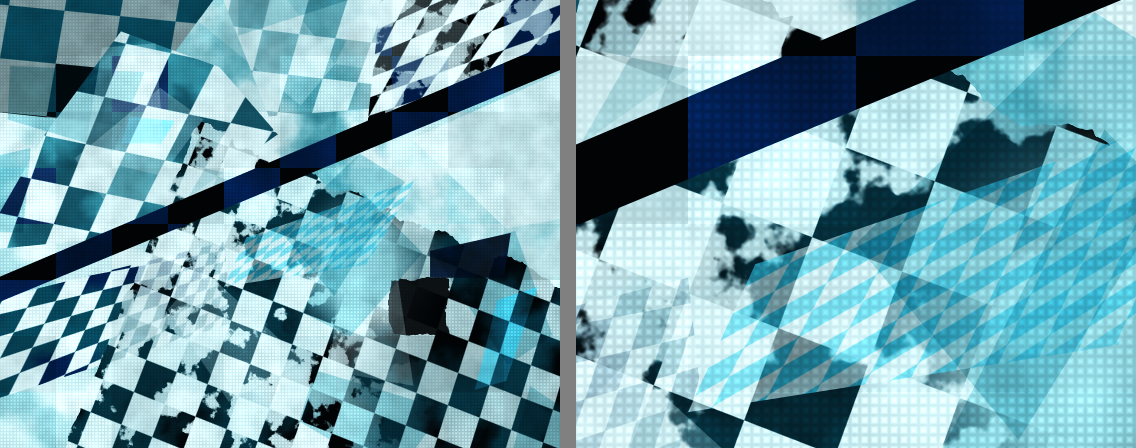
Left, the full canvas; right, a detail of the centre.
This background is drawn by a Shadertoy shader. Its source:

```glsl
// Collage of tilted checkerboards in teal, navy and black on a square grid.
// Convex quads clip each board; translucent shards, noise wear and a woven grain
// are laid over them, and one dark diagonal bar crosses the whole.
#define PALE vec3(.83, .96, .98)
#define ICE vec3(.51, .77, .81)
#define MID vec3(.2, .55, .62)
#define DEEP vec3(.04, .3, .37)
#define NAVY vec3(.01, .14, .32)
#define INK vec3(.005, .02, .03)
#define CYAN vec3(.25, .8, .92)
#define GREY vec3(.58, .7, .72)
#define GRID 8.
#define WEAVE_PITCH .0073
#define WEAVE_DEPTH .17
#define SHARDS 16

float hash(vec2 p) {
  vec3 q = fract(p.xyx * .1031);
  q += dot(q, q.yzx + 33.33);
  return fract((q.x + q.y) * q.z);
}

float noise(vec2 p) {
  vec2 i = floor(p), f = fract(p);
  f *= f * (3. - 2. * f);
  return mix(mix(hash(i), hash(i + vec2(1, 0)), f.x),
             mix(hash(i + vec2(0, 1)), hash(i + 1.), f.x), f.y);
}

float fbm(vec2 p) {
  float sum = 0., amp = .516;
  for (int i = 0; i < 5; i++, amp *= .5) {
    sum += amp * noise(p);
    p = mat2(1.6, 1.2, -1.2, 1.6) * p + 17.3;
  }
  return sum;
}

// Antialiased checkerboard of unit cells
float checker(vec2 q) {
  vec2 tri = 2. * abs(fract(.5 * q + .25) - .5) - .5;
  vec2 s = clamp(tri / max(fwidth(q), 1e-4), -.5, .5);
  return .5 + 2. * s.x * s.y;
}

// Board spanned by two cell edges; cells grow along a vector
float board(vec2 p, vec2 origin, vec4 edges, vec2 grow) {
  p -= origin;
  return checker(inverse(mat2(edges.xy, edges.zw)) * p / max(1. + dot(grow, p), .15));
}

float side(vec2 p, vec2 a, vec2 b) {
  vec2 e = normalize(b - a);
  return dot(vec2(-e.y, e.x), p - a);
}

// Coverage of a convex quad with counterclockwise corners
float quad(vec2 p, vec4 a, vec4 b) {
  float d = min(min(side(p, a.xy, a.zw), side(p, a.zw, b.xy)),
                min(side(p, b.xy, b.zw), side(p, b.zw, a.xy)));
  return clamp(d * iResolution.y + .5, 0., 1.);
}

void mainImage(out vec4 fragColor, in vec2 fragCoord) {
  vec2 p = fragCoord / iResolution.y;
  float pick = hash(floor(p * GRID) + 4.), squares = checker(p * GRID);
  float cloud = fbm(p * 7.), grit = fbm(p * 24. + 9.);
  float murk = smoothstep(.4, .65, cloud);
  float wear = smoothstep(.5, .55, .6 * grit + .4 * fbm(p * 9. + 40.));
  vec2 torn = p + .035 * (grit - .5);
  float m, c;

  // Pale ground, clouded teal in the upper middle
  vec3 col = mix(PALE, ICE, .6 * murk + .25 * squares);
  float haze = smoothstep(.42, .1, length(p - vec2(.7, .74)));
  col = mix(col, mix(MID, ICE, grit), haze * murk);

  // Large squares at top left
  m = quad(p, vec4(-.1, .76, .27, .72), vec4(.55, 1.1, -.1, 1.1));
  c = board(p, vec2(0, .87), vec4(.124, -.012, .02, .118), vec2(0));
  col = mix(col, mix(GREY * .85, mix(DEEP, INK, step(.45, pick) * .85), c), m);

  // Grey and teal board at top centre
  m = quad(p, vec4(.6, .74, .86, .76), vec4(.92, 1.1, .46, 1.1));
  c = board(p, vec2(.62, .75), vec4(.075, -.008, .022, .08), vec2(0, .5));
  col = mix(col, mix(PALE, mix(GREY, MID, cloud), c), m * .75);

  // Leaning teal board at left
  m = max(quad(p, vec4(.28, .46, .62, .7), vec4(.49, .85, .27, .93)),
          quad(p, vec4(-.05, .44, .36, .48), vec4(.27, .93, .1, .7)));
  c = board(p, vec2(.12, .5), vec4(.08, -.016, .032, .08), vec2(.1, .6));
  col = mix(col, mix(PALE, mix(mix(DEEP, MID, murk), NAVY, step(.8, pick)), c), m * .92);

  // Receding navy board at upper right
  m = quad(p, vec4(.82, .72, 1.3, .93), vec4(1.3, 1.1, .86, 1.1));
  c = board(p, vec2(.88, .76), vec4(.058, .019, .03, .05), vec2(.3, 1));
  col = mix(col, mix(PALE, mix(NAVY, INK, step(.4, pick)), c * (1. - .6 * wear)), m);

  // Lower-left board, shrinking to the right
  m = quad(p, vec4(-.1, .08, .52, .28), vec4(.5, .46, -.1, .31));
  c = board(p, vec2(0, .2), vec4(.078, .026, .032, .06), vec2(-1, 0));
  col = mix(col, mix(PALE, mix(NAVY, DEEP, murk), c), m);

  // Main rotated board with torn edges and worn ink
  m = quad(torn, vec4(.1, -.1, 1.35, -.1), vec4(1.35, .32, .44, .72));
  c = board(p, vec2(.551, .582), vec4(.066, -.025, .025, .066), vec2(0, -.1));
  c *= smoothstep(.05, .2, length(p - vec2(.82, .4)));
  c *= 1. - .85 * wear * smoothstep(1., .65, p.x);
  vec3 gap = mix(col, mix(PALE, GREY, smoothstep(.75, .95, p.x)), .75);
  col = mix(col, mix(gap, mix(INK, DEEP, .7 * murk), c), m);

  // Fine cyan slivers at the centre
  m = quad(p, vec4(.5, .36, .82, .41), vec4(.93, .6, .55, .47));
  c = board(p, vec2(.5, .4), vec4(.055, .03, .012, .022), vec2(-.6, 0));
  col = mix(col, mix(PALE, CYAN, c), m * .55);

  // Bright right side, dark blocks, cyan patches
  col = mix(col, PALE, .75 * quad(p, vec4(1.13, .49, 1.3, .52), vec4(1.3, .86, .92, .69)));
  m = quad(p, vec4(.96, .38, 1.125, .38), vec4(1.14, .48, .96, .44));
  col = mix(col, mix(NAVY, INK, grit), m * .9);
  col = mix(col, INK, .9 * quad(torn, vec4(.875, .25, 1, .25), vec4(1, .375, .875, .375)));
  m = quad(p, vec4(.27, .68, .36, .68), vec4(.39, .73, .29, .74))
    + quad(p, vec4(1.06, .13, 1.13, .15), vec4(1.2, .36, 1.11, .33));
  col = mix(col, CYAN * (.35 + col), m * .6);

  // Translucent shards, lightening and shading in turn
  for (int i = 0; i < SHARDS; i++) {
    float k = float(i), a = 6.283 * hash(vec2(k, 5));
    vec2 at = vec2(1.25 * hash(vec2(k, 3)), hash(vec2(k, 8)));
    vec2 d = .3 * vec2(cos(a), sin(a)), n = vec2(-d.y, d.x);
    m = quad(p, vec4(at, at + d), vec4(at + d + .4 * n, at + .2 * d + .6 * n));
    col = mix(col, i % 2 == 0 ? mix(col, PALE, .4) : col * ICE, .6 * m);
  }

  // Diagonal bar
  m = quad(p, vec4(-.1, .285, 1.35, .885), vec4(1.35, .955, -.1, .34));
  col = mix(col, mix(INK, NAVY, squares * (.3 + cloud)), m);

  // Grid tint, woven grain and contrast
  vec2 thread = .5 + .5 * cos(6.2832 * p / WEAVE_PITCH);
  float grain = max(thread.x, thread.y) - .68;
  col *= .9 + .18 * pick;
  col *= 1. - WEAVE_DEPTH * grain * (.5 + pick) + .25 * (grit - .5);
  col = clamp(col, 0., 1.);
  fragColor = vec4(mix(col, col * col * (3. - 2. * col), .35), 1);
}
```
